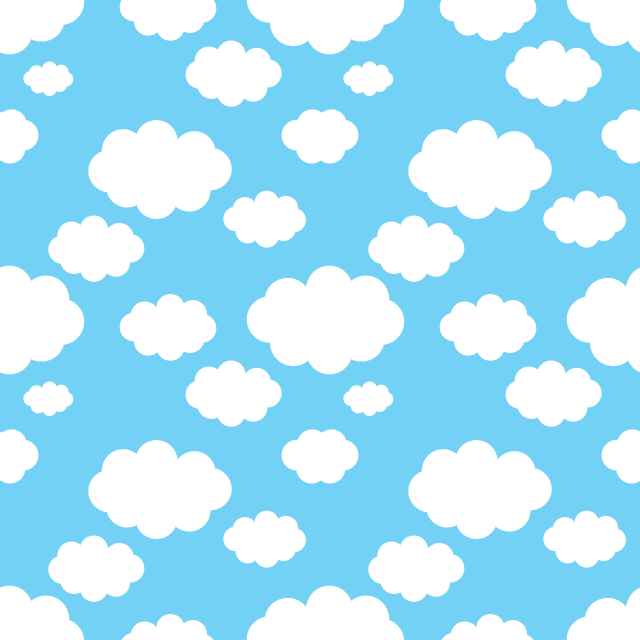
Give the GLSL for this pattern, as a Shadertoy shader.

```glsl
const vec3 SKY = vec3(0.45, 0.82, 0.96);
const vec3 WHITE = vec3(1.0);
const float REPEATS = 2.0;

// Lobe centres for a cloud of half width 1: eight wide ones, then six compact ones
const int WIDE_LOBES = 8;
const int ALL_LOBES = 14;
const vec2 LOBES[ALL_LOBES] = vec2[](
    vec2(0.05, 0.394), vec2(0.514, 0.268), vec2(0.704, -0.021), vec2(0.458, -0.232),
    vec2(0.05, -0.394), vec2(-0.408, -0.289), vec2(-0.704, 0.007), vec2(-0.479, 0.239),
    vec2(-0.2, 0.31), vec2(0.3, 0.31), vec2(0.6, 0.04),
    vec2(0.26, -0.3), vec2(-0.22, -0.3), vec2(-0.6, 0.04));

// Wide clouds in one tile: centre, half width, facing (-1 is mirrored)
const int WIDE_CLOUDS = 7;
const vec4 CLOUDS[WIDE_CLOUDS] = vec4[](
    vec4(0.017, 0.0, 0.246, 1.0),
    vec4(0.5, 0.47, 0.224, -1.0),
    vec4(0.525, 0.977, 0.151, 1.0),
    vec4(0.73, 0.77, 0.15, -1.0),
    vec4(0.151, 0.754, 0.078, 1.0),
    vec4(0.827, 0.315, 0.129, 1.0),
    vec4(0.301, 0.223, 0.15, -1.0));
const vec4 COMPACT_CLOUD = vec4(0.0, 0.573, 0.12, 1.0);

float boxDistance(vec2 p, vec2 halfSize) {
    vec2 q = abs(p) - halfSize;
    return length(max(q, 0.0)) + min(max(q.x, q.y), 0.0);
}

// Union of a solid core and a ring of equal lobes
float cloudDistance(vec2 p, int first, int last, float radius) {
    float d = boxDistance(p, vec2(0.4, 0.3));
    for (int i = first; i < last; i++) {
        d = min(d, length(p - LOBES[i]) - radius);
    }
    return d;
}

// Cloud placed in a unit tile, wrapped across its edges
float placedCloud(vec2 p, vec4 cloud, int first, int last, float radius) {
    vec2 q = p - cloud.xy;
    q -= round(q);
    q.x *= cloud.w;
    return cloudDistance(q / cloud.z, first, last, radius) * cloud.z;
}

float skyDistance(vec2 p) {
    float d = placedCloud(p, COMPACT_CLOUD, WIDE_LOBES, ALL_LOBES, 0.4);
    for (int i = 0; i < WIDE_CLOUDS; i++) {
        d = min(d, placedCloud(p, CLOUDS[i], 0, WIDE_LOBES, 0.296));
    }
    return d;
}

void mainImage(out vec4 fragColor, in vec2 fragCoord) {
    vec2 tile = fract(fragCoord / iResolution.xy * REPEATS);
    float pixel = REPEATS / min(iResolution.x, iResolution.y);

    // Smooth cloud edges over one pixel
    float cover = clamp(0.5 - skyDistance(tile) / pixel, 0.0, 1.0);
    fragColor = vec4(mix(SKY, WHITE, cover), 1.0);
}
```
